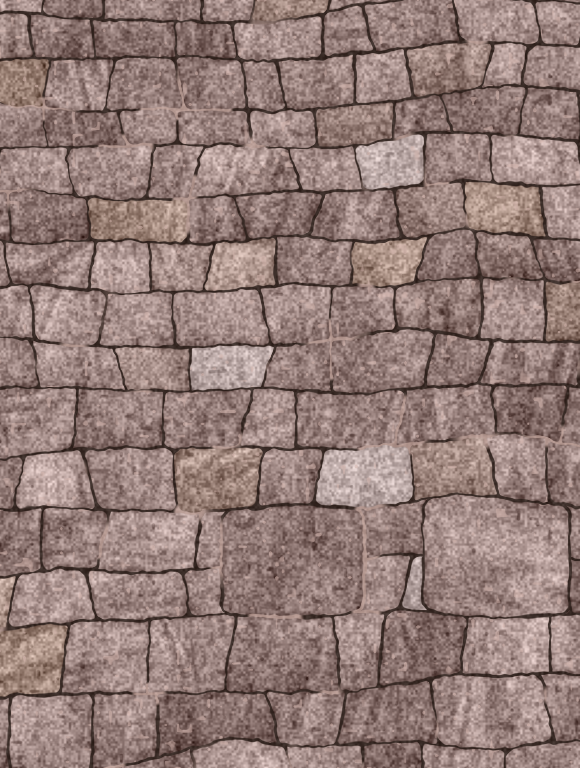
A WebGL 2 fragment shader for this texture:

```glsl
#version 300 es
precision highp float;
// A weathered wall of roughly squared, pinkish grey stones in uneven courses.
// Wobbly course lines and slanted seams give each stone an edge distance;
// layered value noise adds chisel grooves, grain, chips and mortar.
uniform vec2 u_resolution;
out vec4 fragColor;

float hash(vec2 p) {
    vec3 q = fract(p.xyx * vec3(0.1031, 0.1030, 0.0973));
    q += dot(q, q.yzx + 33.33);
    return fract((q.x + q.y) * q.z);
}

float noise(vec2 p) {
    vec2 i = floor(p), f = fract(p);
    f = f * f * (3.0 - 2.0 * f);
    return mix(mix(hash(i), hash(i + vec2(1, 0)), f.x),
               mix(hash(i + vec2(0, 1)), hash(i + vec2(1, 1)), f.x), f.y);
}

// Courses get thinner towards the top.
float courseCoord(vec2 p) {
    return 11.0 * p.y + 3.1 * p.y * p.y + 0.7 * (noise(p * vec2(3.0, 2.0) + 5.0) - 0.5);
}

// Height of course line k: straight pieces between random knots.
float courseLine(float k, float x) {
    float t = x * 9.0 + hash(vec2(k, 7.0));
    float i = floor(t);
    return k + 0.32 * (mix(hash(vec2(i, k + 40.0)), hash(vec2(i + 1.0, k + 40.0)), t - i) - 0.5);
}

// Seam j of a course, leaning with the height h inside it.
float seam(float j, float course, float h) {
    vec2 id = vec2(j + 11.0, course + 70.0);
    return j + 0.46 * (hash(id) - 0.5) + 0.4 * (hash(id + 31.0) - 0.5) * (h - 0.5);
}

// Inner edge distance from side distances, with rounded corners.
float roundedEdge(vec2 side, float radius) {
    return radius - length(max(radius - side, 0.0)) + max(min(side.x, side.y) - radius, 0.0);
}

// Ordinary stone: x edge distance, y height inside it, zw identity.
vec4 smallStone(float x, float row, float rowScale) {
    float r = floor(row);
    if (row < courseLine(r, x)) r -= 1.0;
    else if (row >= courseLine(r + 1.0, x)) r += 1.0;
    float low = courseLine(r, x), high = courseLine(r + 1.0, x);
    float h = (row - low) / (high - low);
    float perUnit = mix(8.8, 11.6, r / 14.0) * mix(0.9, 1.12, hash(vec2(r, 3.0)));
    float t = x * perUnit + 9.0 * hash(vec2(r, 19.0));
    float j = floor(t);
    if (t < seam(j, r, h)) j -= 1.0;
    else if (t >= seam(j + 1.0, r, h)) j += 1.0;
    vec2 side = vec2(min(t - seam(j, r, h), seam(j + 1.0, r, h) - t) / perUnit,
                     min(row - low, high - row) / rowScale);
    float radius = mix(0.003, 0.012, pow(hash(vec2(j, r) + 23.0), 2.0));
    return vec4(roundedEdge(side, radius), h, j, r);
}

// Rare stone two courses high; its edge distance is negative outside.
vec4 bigStone(float x, float row, float rowScale) {
    float column = floor(x / 0.26);
    float shift = floor(4.0 * hash(vec2(column, 53.0)));
    float cell = floor((row + shift) / 4.0);
    vec2 id = vec2(column, cell) + 200.0;
    if (hash(id) > 0.28) return vec4(-1.0, 0.0, id);
    float middle = 4.0 * cell + 2.0 - shift;
    float low = courseLine(middle - 1.0, x), high = courseLine(middle + 1.0, x);
    float center = (column + 0.5) * 0.26 + 0.04 * (hash(id + 5.0) - 0.5);
    vec2 side = vec2(mix(0.07, 0.1, hash(id + 9.0)) - abs(x - center),
                     min(row - low, high - row) / rowScale);
    return vec4(roundedEdge(side, 0.014), (row - low) / (high - low), id);
}

// Tool grooves, mostly steep, on some stones nearly level.
float grooves(vec2 p, vec2 id) {
    float a = 0.8 * (hash(id + 61.0) - 0.5) + (hash(id + 67.0) > 0.78 ? 1.4 : 0.0);
    vec2 q = mat2(cos(a), sin(a), -sin(a), cos(a)) * p;
    q.x += 0.008 * noise(q * 22.0);
    return smoothstep(0.1, 0.8, noise(q * vec2(125.0, 15.0) + 50.0 * hash(id))) - 0.55;
}

float grain(vec2 p) {
    return 0.08 * noise(p * 70.0) + 0.13 * noise(p * vec2(190.0, 150.0) + 9.0)
         + 0.25 * noise(p * 330.0 + 4.0) - 0.23;
}

vec3 stoneColor(vec2 p, vec4 stone) {
    vec2 id = stone.zw;
    float pale = step(0.96, hash(id + 83.0));
    float tone = 0.61 + 0.15 * (hash(id + 91.0) - 0.5) + 0.13 * (noise(p * 17.0) - 0.5);
    tone = mix(tone, 0.75, pale) + grain(p);
    float cut = mix(0.04, 0.2, hash(id + 71.0)) * smoothstep(0.15, 0.6, noise(p * 17.0 + 30.0));
    tone += cut * (1.0 - 0.6 * pale) * grooves(p, id);
    tone += 0.06 * (stone.y - 0.5) - 0.07 * (1.0 - smoothstep(0.0, 0.009, stone.x));
    tone -= 0.12 * smoothstep(0.78, 0.95, noise(p * 120.0 + 60.0));
    // Mostly pinkish grey, a few warmer stones
    vec3 tint = mix(vec3(0.0, -0.092, -0.108), vec3(0.03, -0.07, -0.12), smoothstep(0.8, 1.0, hash(id + 97.0)));
    tint = mix(tint, vec3(0.0, -0.07, -0.08), pale);
    float chip = smoothstep(0.84, 0.95, noise(p * 125.0 + 80.0));
    return mix(tone + tint, vec3(0.84, 0.72, 0.69), 0.55 * chip);
}

void main() {
    vec2 p = gl_FragCoord.xy / u_resolution.y;
    // Ragged outlines, coarse and fine
    vec2 q = p + 0.004 * (vec2(noise(p * 48.0), noise(p * 48.0 + 17.0)) - 0.5)
               + 0.0025 * (vec2(noise(p * 140.0), noise(p * 140.0 + 29.0)) - 0.5);
    float row = courseCoord(q), rowScale = 11.0 + 6.2 * q.y;
    vec4 stone = smallStone(q.x, row, rowScale);
    vec4 big = bigStone(q.x, row, rowScale);
    if (big.x > 0.0) stone = big;
    else stone.x = min(stone.x, -big.x);
    // Dark joints of varying width with rare patches of light mortar
    float mortar = smoothstep(0.74, 0.84, noise(p * 21.0 + 120.0));
    vec3 joint = mix(vec3(0.22, 0.165, 0.145), vec3(0.7, 0.59, 0.56), mortar) + 0.4 * grain(p);
    float gap = 0.0014 * noise(p * 30.0 + 150.0);
    float face = smoothstep(0.0, 0.0019, stone.x - gap);
    fragColor = vec4(clamp(mix(joint, stoneColor(p, stone), face), 0.0, 1.0), 1.0);
}
```
